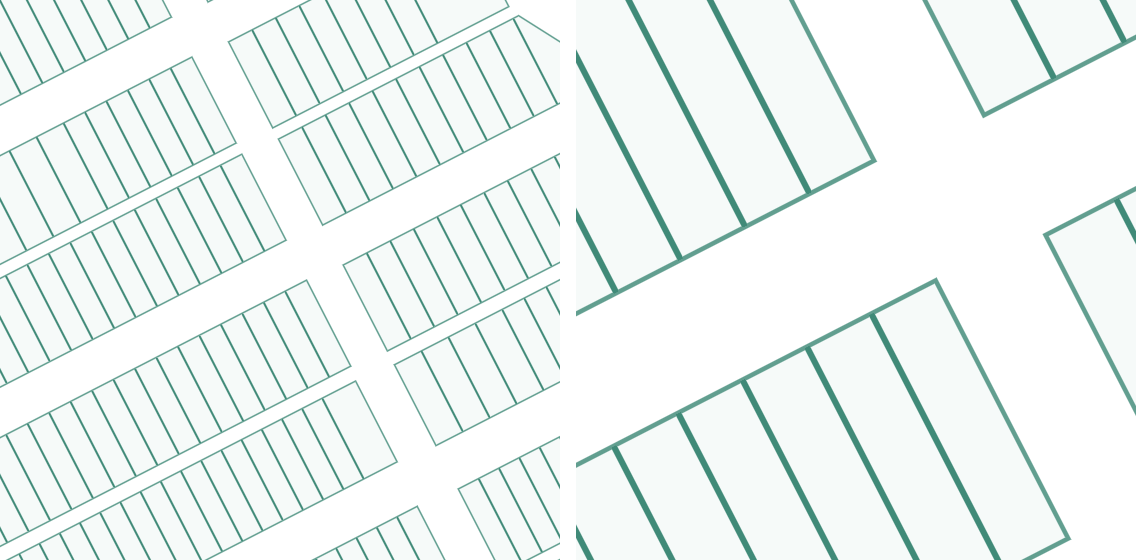
Left, the full canvas; right, a detail of the centre.
Write a Shadertoy shader that draws this pattern.

```glsl
const float SPAN = 768.0;   // plan units per canvas height
const float TILT = 0.4747;  // rotation of the street grid
const float OPEN = 1000.0;  // longer than any visible block
const vec3 PAPER = vec3(1.0);
const vec3 LOT_FILL = vec3(0.964, 0.980, 0.976);
const vec3 INK = vec3(0.25, 0.54, 0.47);

float stroke(float dist, float halfWidth, float soft) {
    return 1.0 - smoothstep(halfWidth - soft, halfWidth + soft, abs(dist));
}

// Lot plan of a row: x = first lot width, y = how many, z = width of the rest
vec3 lotPlan(int row, bool east) {
    float usualWidth = row > 4 ? 31.3 : (east ? 36.2 : 33.1);
    vec3 plan = vec3(usualWidth, 1.0, usualWidth);
    if (row == 1) plan = east ? vec3(36.3, 7.0, OPEN) : vec3(33.0, 6.0, 41.7);
    if (row == 2 && east) plan = vec3(36.2, 10.0, OPEN);
    if (row == 4) plan = east ? vec3(41.5, 4.0, 34.0) : vec3(51.5, 1.0, 31.15);
    return plan;
}

// Distance to the nearest lot boundary, measured along the row
float dividerDistance(float along, vec3 plan) {
    float change = plan.x * plan.y;
    float nearLine = plan.x * clamp(round(along / plan.x), 1.0, plan.y);
    float farLine = change + plan.z * max(round((along - change) / plan.z), 0.0);
    return min(abs(along - nearLine), abs(along - farLine));
}

// Signed distance to a block that starts at along = 0
float blockDistance(vec2 q, float halfDepth, float len) {
    return max(max(-q.x, q.x - len), abs(q.y) - halfDepth);
}

vec3 drawBlock(vec3 color, float block, float divider, float soft) {
    float inside = 1.0 - smoothstep(-soft, soft, block);
    color = mix(color, LOT_FILL, inside);
    float line = stroke(divider, 1.4, soft) * inside;
    float border = 0.82 * stroke(block, 1.05, soft);
    return mix(color, INK, max(line, border));
}

void mainImage(out vec4 fragColor, in vec2 fragCoord) {
    float unit = SPAN / iResolution.y;
    float soft = 0.75 * unit;
    vec2 p = vec2(fragCoord.x, iResolution.y - fragCoord.y) * unit;

    // Grid axes: x along the rows, y across them
    float c = cos(TILT), s = sin(TILT);
    vec2 g = vec2(c * p.x - s * p.y, s * p.x + c * p.y);

    vec3 color = PAPER;
    for (int row = 0; row < 7; row++) {
        // Back-to-back pairs of rows separated by wide streets
        float index = float(row) - 1.0;
        float center = 256.2 + 344.0 * floor(index / 2.0) + 149.8 * mod(index, 2.0);
        float halfDepth = row == 4 ? 62.3 : (row > 4 ? 65.0 : 66.3);
        float shift = 3.4 * max(index - 2.0, 0.0);

        // Blocks on both sides of the cross street
        for (int side = 0; side < 2; side++) {
            bool east = side == 1;
            float along = east ? g.x - 252.5 : 198.3 - shift - g.x;
            vec2 q = vec2(along, g.y - center - (east ? 4.5 : 0.0));
            float len = east && row == 1 ? 364.0 : OPEN;
            float block = blockDistance(q, halfDepth, len);

            // Slanted end of one corner block
            if (east && row == 2) {
                vec2 corner = vec2(370.3, -halfDepth);
                block = max(block, dot(q - corner, vec2(0.862, -0.508)));
            }
            float divider = dividerDistance(along, lotPlan(row, east));
            color = drawBlock(color, block, divider, soft);
        }
    }
    fragColor = vec4(color, 1.0);
}
```
